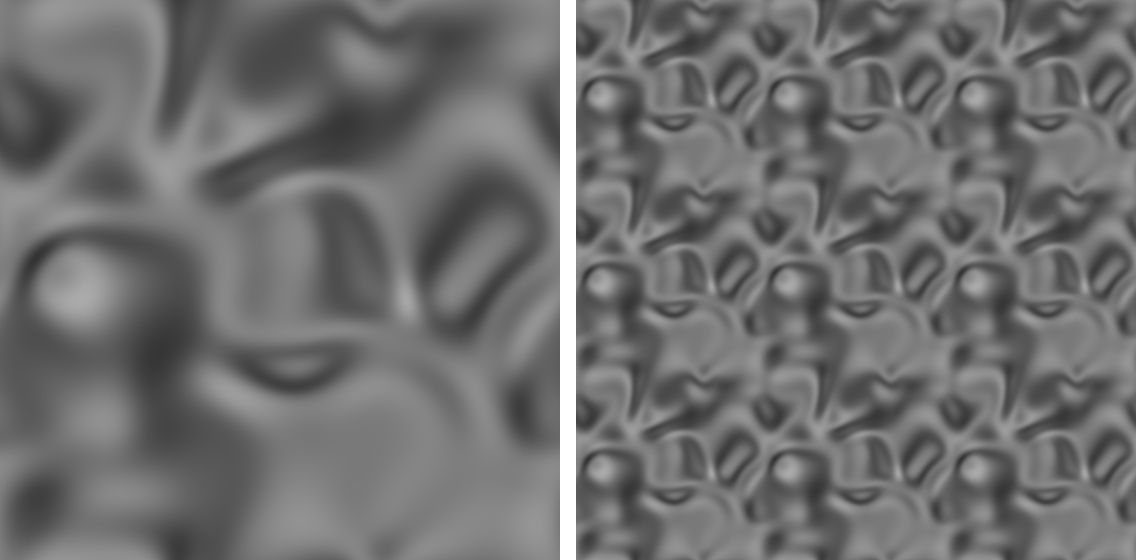
Left: one tile. Right: repeated 3 by 3.
Reproduce this texture procedurally as a Shadertoy shader.

```glsl
// Soft grey marbled clouds: folded, domain-warped layers of sines that tile.
#define WAVES 22
#define MEAN_GREY 0.422
#define FOLD_CONTRAST 0.115
#define LUMP_CONTRAST 0.043
#define FOLD_RATE 1.8
#define WARP_AMOUNT 0.034
#define DIAGONAL_BIAS 0.13

const float PI = 3.14159;

float hash(float n) {
    return fract(sin(n * 12.9898 + 4.1) * 43758.5);
}

// Sum of waves with whole-number frequencies: wraps on the unit square,
// with zero mean and unit variance.
float waveField(vec2 p, float seed, float lowFreq, float highFreq) {
    float sum = 0.0;
    for (int i = 0; i < WAVES; i++) {
        float id = seed * 61.0 + float(i);
        // Spread directions over a half turn, denser across the diagonal
        float spread = (float(i) + hash(id)) / float(WAVES) - 0.5;
        float angle = -0.25 * PI + PI * spread
                    - DIAGONAL_BIAS * sin(2.0 * PI * spread);
        float freq = mix(lowFreq, highFreq, hash(id + 17.3));
        vec2 cycles = floor(freq * vec2(cos(angle), sin(angle)) + 0.5);
        float phase = hash(id + 31.7);
        sum += cos(2.0 * PI * (dot(cycles, p) + phase));
    }
    return sum * sqrt(2.0 / float(WAVES));
}

void mainImage(out vec4 fragColor, in vec2 fragCoord) {
    vec2 uv = fragCoord / iResolution.xy;

    // Bend the domain so bands pinch and widen
    vec2 bend = vec2(waveField(uv, 1.0, 1.5, 3.6),
                     waveField(uv, 2.0, 1.5, 3.6));
    vec2 warped = uv + WARP_AMOUNT * bend;

    // Fold a broad field into light ridges and dark creases
    float folds = sin(FOLD_RATE * waveField(warped, 3.0, 1.5, 4.4));

    // Uneven lumps within the bands
    float lumps = waveField(warped, 4.0, 2.5, 6.5);

    float grey = MEAN_GREY + FOLD_CONTRAST * folds + LUMP_CONTRAST * lumps;
    fragColor = vec4(vec3(clamp(grey, 0.0, 1.0)), 1.0);
}
```
